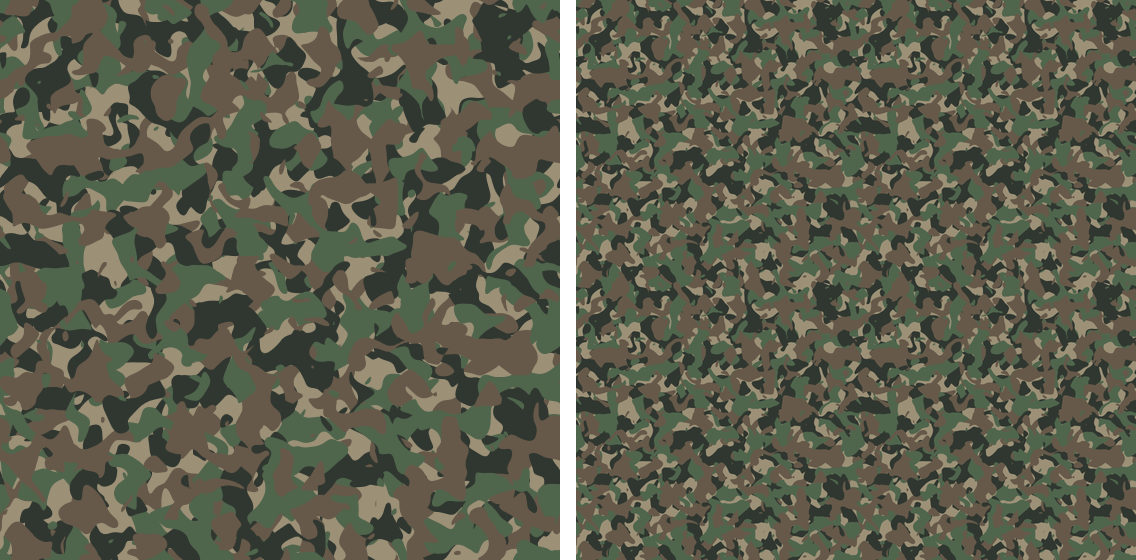
Left, the tile; right, the same tile 2 across and 2 down.
Give the GLSL for this pattern, as a WebGL 2 fragment shader.

```glsl
#version 300 es
precision highp float;
// Seamless woodland camouflage: rounded dark, green and brown patches over tan.

uniform vec2 u_resolution;
out vec4 outColor;

const vec3 TAN = vec3(0.612, 0.569, 0.467);
const vec3 DARK = vec3(0.188, 0.216, 0.188);
const vec3 GREEN = vec3(0.310, 0.400, 0.302);
const vec3 BROWN = vec3(0.400, 0.349, 0.286);

const int LAYERS = 6;            // dark, green, brown, then once more
const float DARK_LEVEL = 0.12;   // a lower level gives larger patches
const float GREEN_LEVEL = 0.155;
const float BROWN_LEVEL = 0.15;
const float PATCH_CELLS = 15.0;  // noise cells across the tile
const float WARP_CELLS = 18.0;
const float WARP_AMOUNT = 0.038; // in tile widths

// Integer hash giving two values in 0..1
vec2 hash2(uvec3 v) {
    v = v * 1664525u + 1013904223u;
    v.x += v.y * v.z;
    v.y += v.z * v.x;
    v.z += v.x * v.y;
    v ^= v >> 16u;
    v.x += v.y * v.z;
    v.y += v.z * v.x;
    return vec2(v.xy >> 8u) / 16777216.0;
}

// Slope contribution of one lattice corner, wrapped to the period
float cornerSlope(vec2 cell, vec2 corner, vec2 local, float period, uint seed) {
    uvec2 wrapped = uvec2(mod(cell + corner, period));
    vec2 direction = normalize(hash2(uvec3(wrapped, seed)) - 0.50001);
    return dot(direction, local - corner);
}

// Gradient noise that repeats after a whole number of cells
float tileNoise(vec2 uv, float period, uint seed) {
    vec2 p = uv * period;
    vec2 cell = floor(p);
    vec2 f = p - cell;
    vec2 blend = f * f * f * (f * (f * 6.0 - 15.0) + 10.0);
    float a = cornerSlope(cell, vec2(0, 0), f, period, seed);
    float b = cornerSlope(cell, vec2(1, 0), f, period, seed);
    float c = cornerSlope(cell, vec2(0, 1), f, period, seed);
    float d = cornerSlope(cell, vec2(1, 1), f, period, seed);
    return mix(mix(a, b, blend.x), mix(c, d, blend.x), blend.y);
}

// Smooth-edged mask of one layer of warped patches
float patchMask(vec2 uv, int layer, float level) {
    uint seed = uint(layer) * 3u + 11u;
    vec2 warp = vec2(tileNoise(uv, WARP_CELLS, seed + 1u),
                     tileNoise(uv, WARP_CELLS, seed + 2u));
    vec2 shift = hash2(uvec3(seed, 7u, 29u));
    float period = PATCH_CELLS + float(layer % 3);
    float height = tileNoise(uv + shift + WARP_AMOUNT * warp, period, seed) - level;
    float pixelStep = length(vec2(dFdx(height), dFdy(height)));
    return clamp(height / max(pixelStep, 1e-5) + 0.5, 0.0, 1.0);
}

void main() {
    vec2 uv = gl_FragCoord.xy / u_resolution;
    vec3 inks[3] = vec3[3](DARK, GREEN, BROWN);
    float levels[3] = float[3](DARK_LEVEL, GREEN_LEVEL, BROWN_LEVEL);

    // Paint the layers from the bottom up
    vec3 color = TAN;
    for (int layer = 0; layer < LAYERS; layer++) {
        int ink = layer % 3;
        color = mix(color, inks[ink], patchMask(uv, layer, levels[ink]));
    }
    outColor = vec4(color, 1.0);
}
```
